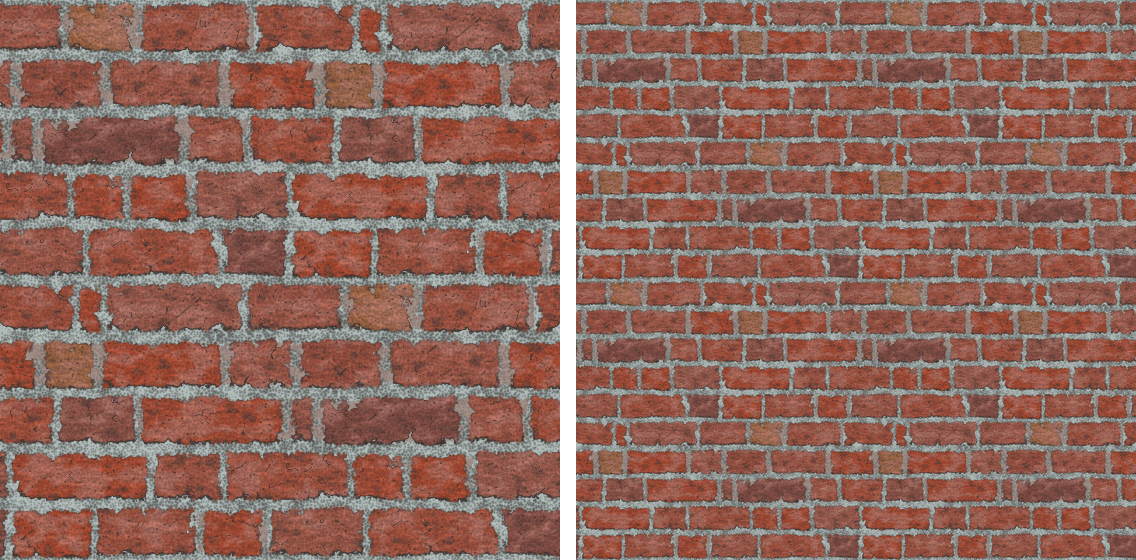
Left: one tile. Right: repeated 2 by 2.
Give the GLSL for this texture, as a three.js fragment shader.

```glsl
varying vec2 vUv;

const float TAU = 6.28318;
const vec2 BRICKS = vec2(6.0, 10.0);

// The upper half repeats the lower half, slid sideways by half the width.
vec2 wrapCell(vec2 cell, vec2 count) {
  vec2 period = vec2(count.x, count.y * 0.5);
  float slide = floor((cell.y + 0.5) / period.y) * count.x * 0.5;
  return floor(mod(cell + vec2(slide, 0.0) + 0.5, period));
}

vec2 hash2(vec2 cell, float seed) {
  vec2 k = vec2(dot(cell, vec2(127.1, 311.7)), dot(cell, vec2(269.5, 183.3)));
  return fract(sin(k + seed * 17.3) * 43758.5);
}

// Distances to the nearest and second nearest feature points
vec2 cellular(vec2 uv, vec2 count) {
  vec2 p = uv * count;
  vec2 base = floor(p);
  vec2 nearest = vec2(8.0);
  for (int y = -1; y <= 1; y++) {
    for (int x = -1; x <= 1; x++) {
      vec2 cell = base + vec2(float(x), float(y));
      float d = length(cell + hash2(wrapCell(cell, count), 0.0) - p);
      nearest.y = min(nearest.y, max(nearest.x, d));
      nearest.x = min(nearest.x, d);
    }
  }
  return nearest;
}

float layered(vec2 uv, vec2 count) {
  return 0.5 * cellular(uv, count).x
       + 0.3 * cellular(uv, count * 2.0).x
       + 0.2 * cellular(uv, count * 4.0).x;
}

// Layered sines that follow the same half-width slide
vec2 bend(vec2 uv) {
  vec2 a = sin(TAU * vec2(3.0 * uv.x + 5.0 * uv.y, 2.0 * uv.x + 4.0 * uv.y));
  vec2 b = sin(TAU * vec2(7.0 * uv.y - 5.0 * uv.x, 7.0 * uv.x + 3.0 * uv.y) + 1.3);
  return a + 0.7 * b;
}

float jointAt(float i, float row) {
  return i + 0.8 * (hash2(wrapCell(vec2(i, row), BRICKS), 1.0).x - 0.5);
}

// Offset from the brick centre (xy), half width (z) and column (w)
vec4 brickAt(vec2 uv, float row) {
  float x = uv.x * BRICKS.x - 0.37 * floor(mod(row + 0.5, BRICKS.y * 0.5));
  float i = floor(x);
  if (x < jointAt(i, row)) i -= 1.0;
  else if (x >= jointAt(i + 1.0, row)) i += 1.0;
  float left = jointAt(i, row);
  float right = jointAt(i + 1.0, row);
  float y = uv.y - (row + 0.5) / BRICKS.y;
  return vec4((x - 0.5 * (left + right)) / BRICKS.x, y, 0.5 * (right - left) / BRICKS.x, i);
}

float roundBox(vec2 p, vec2 halfSize, float corner) {
  vec2 q = abs(p) - halfSize + corner;
  return length(max(q, 0.0)) + min(max(q.x, q.y), 0.0) - corner;
}

vec3 mortarColor(float rough, float grain, float stain) {
  vec3 color = mix(vec3(0.36, 0.38, 0.37), vec3(0.70, 0.74, 0.73),
                   smoothstep(0.12, 0.68, 0.55 * rough + 0.45 * grain));
  return mix(color, vec3(0.59, 0.44, 0.40), stain);
}

vec3 brickColor(vec2 uv, vec2 tone, vec2 kind, float rough, float grain) {
  vec3 color = mix(vec3(0.62, 0.27, 0.18), vec3(0.57, 0.34, 0.29), tone.x);
  color = mix(color, vec3(0.45, 0.29, 0.27), 0.8 * smoothstep(0.72, 0.85, tone.y));
  color = mix(color, vec3(0.60, 0.40, 0.26), 0.75 * smoothstep(0.84, 0.9, kind.x));

  // Pale haze, sooty patches and horizontal drag marks
  float mottle = layered(uv, vec2(14.0, 20.0));
  float streak = cellular(uv + 0.01 * rough, vec2(36.0, 130.0)).x;
  color = mix(color, vec3(0.66, 0.45, 0.41), 0.65 * smoothstep(0.36, 0.62, mottle));
  color = mix(color, vec3(0.36, 0.25, 0.23), 0.6 * smoothstep(0.32, 0.18, mottle));
  color *= 0.76 + 0.22 * streak + 0.32 * grain;

  // Broken cracks and small pits
  vec2 cell = cellular(uv + 0.035 * rough, vec2(16.0, 26.0));
  float crack = smoothstep(0.05, 0.01, cell.y - cell.x) * smoothstep(0.43, 0.55, rough);
  float pit = smoothstep(0.2, 0.08, cellular(uv, vec2(64.0, 80.0)).x);
  pit *= smoothstep(0.42, 0.3, rough);
  return mix(color, vec3(0.22, 0.18, 0.17), max(0.7 * crack, 0.55 * pit));
}

void main() {
  vec2 uv = vUv + 0.0017 * bend(vUv);
  float rough = layered(vUv, vec2(30.0));
  float grain = cellular(vUv, vec2(200.0)).x;

  float row = floor(uv.y * BRICKS.y);
  vec4 brick = brickAt(uv, row);
  vec2 id = wrapCell(vec2(brick.w, row), BRICKS);
  vec2 tone = hash2(id, 2.0);
  vec2 kind = hash2(id, 3.0);

  // Uneven brick with chipped edges
  vec2 halfSize = vec2(brick.z - mix(0.006, 0.011, kind.y), 0.0395);
  vec2 local = brick.xy - vec2(0.0, 0.005 * (tone.x - 0.5));
  float d = roundBox(local, halfSize, 0.005);
  d += 0.018 * (rough - 0.42) + 0.004 * (grain - 0.45);
  d += mix(0.01, 0.07, kind.x * kind.x) * max(rough - 0.5, 0.0);
  float face = smoothstep(0.0015, -0.0015, d);

  // Some upright joints carry brick dust
  float inCourse = smoothstep(0.0, 0.008, halfSize.y - abs(local.y));
  float stain = 0.6 * inCourse * step(0.55, kind.y) * smoothstep(0.3, 0.5, rough);

  vec3 color = mix(mortarColor(rough, grain, stain),
                   brickColor(vUv, tone, kind, rough, grain), face);

  // Shadowed rim, deepest below the brick
  float below = smoothstep(0.2, 1.0, -local.y / halfSize.y);
  float rim = smoothstep(0.0045, 0.0005, abs(d)) * mix(0.35, 0.85, below);
  color = mix(color, vec3(0.20, 0.18, 0.17), rim * smoothstep(0.2, 0.5, rough));
  gl_FragColor = vec4(color, 1.0);
}
```
